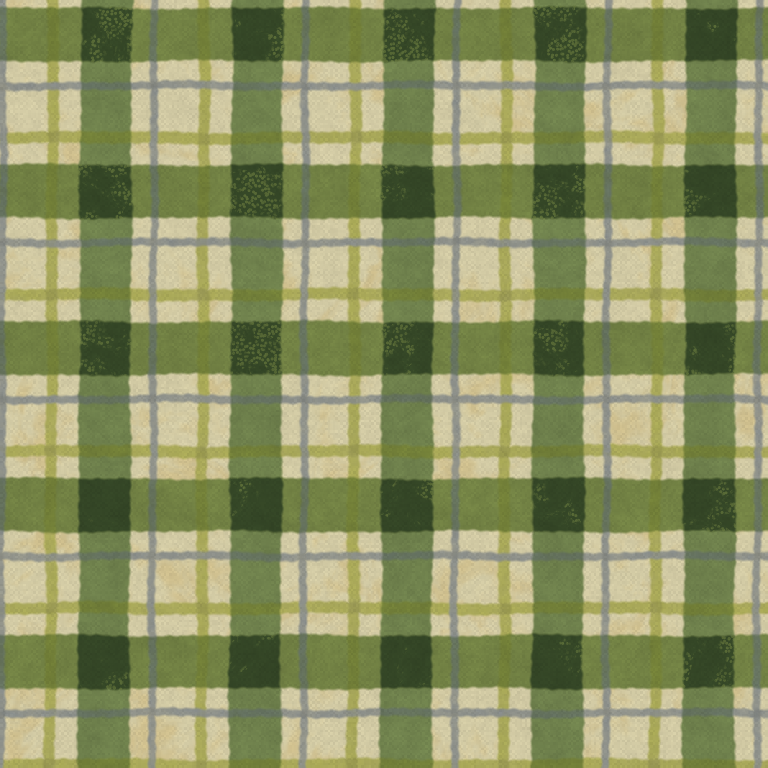
Give the GLSL for this pattern, as a WebGL 2 fragment shader.

```glsl
#version 300 es
precision highp float;
// Hand-painted plaid on woven cloth: wide green bands crossing in dark squares,
// with thin olive and blue-grey lines. Wavering periodic distances form the
// stripes; layered sines mottle the paint and cellular noise wears the squares.

uniform vec2 u_resolution;
out vec4 fragColor;

// Layout: x is measured from the left, y from the top
const vec2 PERIOD = vec2(0.1969, 0.2042);
const vec2 BAND_CENTRE = vec2(0.1367, 0.0450);
// Offsets and half widths, as fractions of a period
const vec2 BLUE_OFFSET = vec2(0.318, 0.326);
const vec2 OLIVE_OFFSET = vec2(0.647, 0.658);
const float BAND_HALF = 0.169;
const float BLUE_HALF = 0.025;
const float OLIVE_HALF = 0.037;
const float EDGE_SOFTNESS = 0.007;

// Hand-made irregularity
const float WAVER = 0.0011;
const float ROUGHNESS = 0.0005;
const float LEAN = 0.004;
const float THREADS = 300.0;
const float WEAVE_DEPTH = 0.055;
const float SPECK_SCALE = 190.0;

const vec3 CREAM = vec3(0.825, 0.795, 0.645);
const vec3 CREAM_STAIN = vec3(0.795, 0.735, 0.545);
const vec3 GREEN_DOWN = vec3(0.435, 0.505, 0.300);
const vec3 GREEN_ACROSS = vec3(0.445, 0.505, 0.265);
const vec3 DARK_GREEN = vec3(0.205, 0.275, 0.150);
const vec3 WORN_GREEN = vec3(0.370, 0.435, 0.220);
const vec3 OLIVE = vec3(0.650, 0.650, 0.330);
const vec3 OLIVE_ON_GREEN = vec3(0.445, 0.495, 0.215);
const vec3 BLUE = vec3(0.535, 0.550, 0.535);
const vec3 BLUE_ON_GREEN = vec3(0.395, 0.445, 0.380);

float hash(vec2 p) {
    vec3 q = fract(p.xyx * 0.1031);
    q += dot(q, q.yzx + 33.33);
    return fract((q.x + q.y) * q.z);
}

// Layered, rotated and warped sines, roughly -1 to 1
float mottle(vec2 p) {
    const mat2 TURN = mat2(0.80, 0.60, -0.60, 0.80);
    float sum = 0.0;
    float weight = 0.5;
    for (int i = 0; i < 5; i++) {
        p = TURN * p * 1.75 + 0.8 * sin(p.yx) + 1.7;
        sum += weight * sin(p.x) * sin(p.y + sum);
        weight *= 0.72;
    }
    return sum;
}

// Distance to the nearest scattered point
float cellular(vec2 p) {
    vec2 cell = floor(p);
    float nearest = 2.0;
    for (int y = -1; y <= 1; y++) {
        for (int x = -1; x <= 1; x++) {
            vec2 c = cell + vec2(x, y);
            vec2 point = c + vec2(hash(c), hash(c + 71.3));
            nearest = min(nearest, distance(p, point));
        }
    }
    return nearest;
}

// Brush drift along each stripe, plus fine ragged edges
vec2 waver(vec2 p) {
    vec2 along = p.yx;
    vec2 slow = sin(along * 19.0 + p * 31.0) + 0.7 * sin(along * 43.0 + p * 17.0 + 2.0);
    vec2 fine = sin(along * 211.0 + p * 60.0) + sin(along * 397.0 - p * 90.0 + 1.0);
    return WAVER * slow + ROUGHNESS * fine + vec2(LEAN * (p.y - 0.5), 0.0);
}

// Masks of the vertical (x) and horizontal (y) stripes
vec2 stripes(vec2 t, vec2 offset, float halfWidth, vec2 blur) {
    vec2 d = abs(fract(t - offset + 0.5) - 0.5) - halfWidth;
    return 1.0 - smoothstep(-blur, blur, d);
}

void main() {
    vec2 p = gl_FragCoord.xy / u_resolution;
    p.y = 1.0 - p.y;
    vec2 t = (p + waver(p) - BAND_CENTRE) / PERIOD;
    vec2 blur = EDGE_SOFTNESS + 0.75 / (u_resolution * PERIOD);

    vec2 band = stripes(t, vec2(0.0), BAND_HALF, blur);
    vec2 blue = stripes(t, BLUE_OFFSET, BLUE_HALF, blur);
    vec2 olive = stripes(t, OLIVE_OFFSET, OLIVE_HALF, blur);
    float green = max(band.x, band.y);
    float blotch = mottle(p * 14.0);
    float grain = mottle(p * 55.0 + 9.0);

    // Stained ground and green bands
    vec3 color = mix(CREAM, CREAM_STAIN, smoothstep(-0.1, 0.9, blotch + 0.3 * grain));
    color = mix(color, GREEN_DOWN, band.x);
    color = mix(color, GREEN_ACROSS, band.y);

    // Thin lines, muted where they cross the green
    vec3 oliveTone = mix(OLIVE, OLIVE_ON_GREEN, green) * (1.0 - 0.10 * olive.x * olive.y);
    color = mix(color, oliveTone, max(olive.x, olive.y) * (0.93 + 0.07 * grain));
    vec3 blueTone = mix(BLUE, BLUE_ON_GREEN, green) * (1.0 - 0.08 * blue.x * blue.y);
    color = mix(color, blueTone, max(blue.x, blue.y) * (0.90 + 0.14 * grain));

    // Dark squares, each with its own amount of speckled wear
    float amount = hash(floor(t + 0.5) + 17.0);
    float patches = smoothstep(0.15, 0.65, blotch + 0.6 * grain + 0.45 * (amount - 0.4));
    float specks = 1.0 - smoothstep(0.25, 0.50, cellular(p * SPECK_SCALE));
    vec3 square = mix(DARK_GREEN, WORN_GREEN, 0.75 * patches * specks);
    color = mix(color, square, band.x * band.y);

    // Uneven paint and woven threads
    color *= 1.0 + (0.035 * blotch + 0.035 * grain) * mix(0.5, 1.0, green);
    vec2 thread = floor(p * THREADS);
    color *= 1.0 + WEAVE_DEPTH * (hash(thread) - 0.5 + 0.4 * (mod(thread.x + thread.y, 2.0) - 0.5));
    fragColor = vec4(color, 1.0);
}
```
